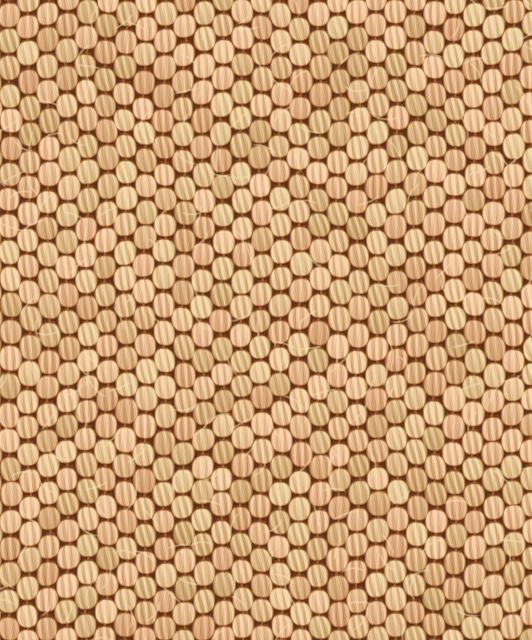
Give the GLSL for this texture, as a Shadertoy shader.

```glsl
// Woven sisal matting: staggered columns of plump fibre knots over dark gaps with orange warp threads.

const vec2 REPEATS = vec2(27.5, 24.0);   // knots across and down
const vec2 KNOT_HALF = vec2(0.61, 0.475);// knot half size in cells
const vec2 JITTER = vec2(0.07, 0.09);    // knot placement wobble
const float SLANT = 0.38;                // lean of the strands
const float STRANDS = 3.0;               // strands per knot
const float GROOVE_DEPTH = 0.12;
const float FIBRE_DEPTH = 0.11;
const float TINT_SPREAD = 0.20;          // brightness change between knots
const float THREAD_HALF = 0.055;         // warp thread half width in cells
const float HAIR_CELLS = 19.0;           // stray hair cells across
const float HAIR_HALF = 0.018;           // hair half width in hair cells
const vec3 THREAD_COLOR = vec3(0.72, 0.41, 0.15);
const vec3 HAIR_COLOR = vec3(0.97, 0.87, 0.70);
const vec3 RAMP[6] = vec3[6](
    vec3(0.37, 0.19, 0.09), vec3(0.56, 0.37, 0.22), vec3(0.67, 0.44, 0.24),
    vec3(0.76, 0.58, 0.38), vec3(0.87, 0.71, 0.54), vec3(0.97, 0.86, 0.71));
const float TAU = 6.2832;

vec2 hash2(vec2 p) {
    vec3 q = fract(p.xyx * vec3(0.1031, 0.1030, 0.0973));
    q += dot(q, q.yzx + 33.33);
    return fract((q.xx + q.yz) * q.zy);
}

vec3 strawRamp(float tone) {
    vec3 color = RAMP[0];
    for (int i = 1; i < 6; i++)
        color = mix(color, RAMP[i], clamp(tone * 5.0 - float(i - 1), 0.0, 1.0));
    return color;
}

// Layered sines running along the strands
float fibres(float across, float along, float seed) {
    float bend = 0.5 * sin(along * 5.0 + seed * 40.0);
    return 0.45 * sin(across * 11.0 + bend + seed * 90.0)
         + 0.35 * sin(across * 19.0 - along * 6.0 + seed * 57.0)
         + 0.30 * sin(across * 31.0 + along * 9.0 + bend * 3.0);
}

// Coverage of short curved loose fibres scattered over a grid
float strayHairs(vec2 p) {
    float cover = 0.0;
    for (int j = -1; j <= 1; j++)
    for (int i = -1; i <= 1; i++) {
        vec2 cell = floor(p) + vec2(i, j);
        vec2 rnd = hash2(cell + 71.0);
        vec2 q = p - cell - hash2(cell + 13.0);
        float angle = rnd.x * TAU;
        q = mat2(cos(angle), -sin(angle), sin(angle), cos(angle)) * q;
        float gap = abs(q.y - (rnd.y - 0.5) * 1.6 * q.x * q.x);
        float hair = 1.0 - smoothstep(HAIR_HALF, HAIR_HALF * 3.0, gap);
        hair *= 1.0 - smoothstep(0.3, 0.5, abs(q.x));
        cover = max(cover, hair * step(0.5, rnd.y));
    }
    return cover;
}

vec3 weave(vec2 uv) {
    vec2 p = uv * REPEATS;
    p += 0.07 * vec2(sin(p.y * 0.9 + p.x * 0.3), sin(p.x * 0.8 + 1.7 * sin(p.y * 0.35)));

    // Find the knot standing highest at this point
    float height = -9.0;
    vec2 local = vec2(0.0), rnd = vec2(0.0);
    float column = floor(p.x);
    for (int i = -1; i <= 1; i++) {
        float c = column + float(i);
        float stagger = 0.5 * mod(c, 2.0);
        float row = floor(p.y - stagger);
        for (int j = -1; j <= 1; j++) {
            vec2 id = vec2(c, row + float(j));
            vec2 r = hash2(id + 5.0);
            vec2 q = p - id - vec2(0.5, 0.5 + stagger) - (r - 0.5) * JITTER;
            vec2 e = abs(q) / (KNOT_HALF * (0.96 + 0.09 * r.yx));
            float h = 1.0 - pow(e.x, 2.2) - pow(e.y, 2.6);
            if (h > height) { height = h; local = q; rnd = hash2(id + 47.0); }
        }
    }

    // Twisted strands, drawn together at the knot ends
    float lean = SLANT + 0.5 * (rnd.y - 0.5);
    float across = (local.x / KNOT_HALF.x + lean * local.y) / (1.0 - 0.9 * local.y * local.y);
    float groove = cos(across * STRANDS * 0.5 * TAU + (rnd.x - 0.5) * 2.0);
    float body = smoothstep(-0.04, 0.42, height);
    float detail = GROOVE_DEPTH * groove + FIBRE_DEPTH * fibres(across, local.y, rnd.x);
    float tone = 0.83 * body + detail * (0.3 + 0.7 * body)
               + 0.14 * local.y + (rnd.x - 0.5) * TINT_SPREAD * body;
    vec3 color = strawRamp(tone);

    // Some knots lean rosy, others olive
    color *= mix(vec3(1.02, 0.975, 0.98), vec3(0.98, 1.0, 0.95), rnd.y);

    // Warp thread crossing the gap between knots of one column
    float threadX = abs(fract(p.x) - 0.5 + 0.05 * sin(p.y * 4.0 + column));
    float thread = 1.0 - smoothstep(THREAD_HALF * 0.6, THREAD_HALF * 1.6, threadX);
    color = mix(color, THREAD_COLOR, 0.8 * thread * (1.0 - smoothstep(0.02, 0.18, height)));

    vec2 hairPoint = uv * HAIR_CELLS * vec2(1.0, iResolution.y / iResolution.x);
    return mix(color, HAIR_COLOR, 0.5 * strayHairs(hairPoint));
}

void mainImage(out vec4 fragColor, in vec2 fragCoord) {
    // Average four samples per pixel for smooth edges
    vec3 sum = vec3(0.0);
    for (int i = 0; i < 4; i++) {
        vec2 offset = vec2(i % 2, i / 2) * 0.5 - 0.25;
        sum += weave((fragCoord + offset) / iResolution.xy);
    }
    fragColor = vec4(sum * 0.25, 1.0);
}
```
